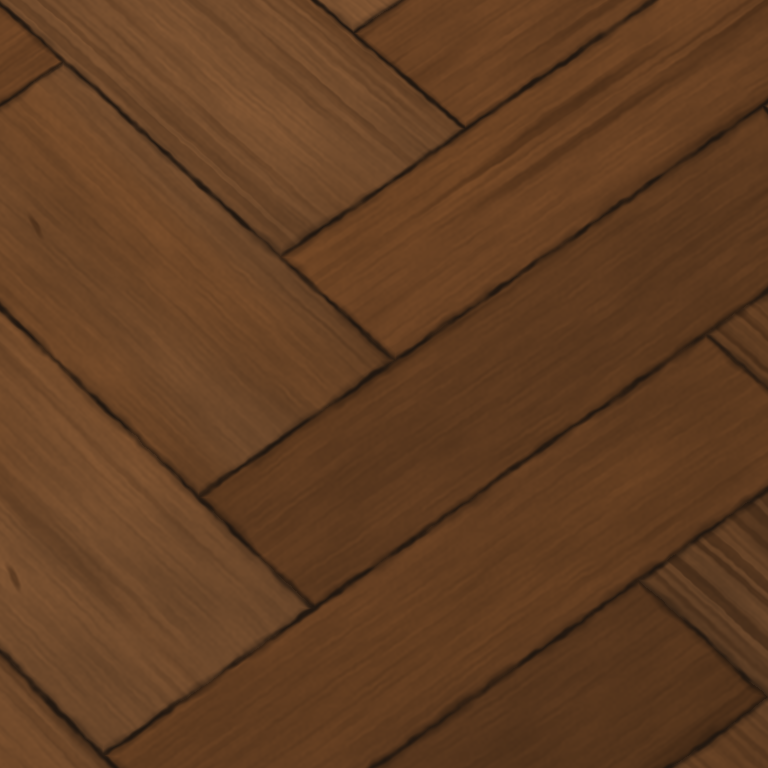
Write a Shadertoy shader that draws this texture.

```glsl
// Worn herringbone parquet of brown wood, seen at a slight angle.

const float PLANK_LENGTH = 3.0;                // in plank widths
const vec2 CELL_SIZE = vec2(0.305, 0.20);      // size of one lattice cell on the canvas
const vec3 U_LINE = vec3(2.42, 2.68, -2.669);  // lattice axes: x, y, offset
const vec3 V_LINE = vec3(3.108, -4.53, 1.88);
const vec3 U_DEPTH = vec3(0.0, -0.1536, 1.1536);
const vec3 V_DEPTH = vec3(0.046, -0.1075, 1.1075);
const float SEAM_HALF_WIDTH = 0.0013;
const float SEAM_SOFTNESS = 0.0024;
const float SEAM_SHADE_WIDTH = 0.011;
const float SEAM_WOBBLE = 0.0040;
const float SEAM_JAG = 0.0022;
const vec3 PALE_WOOD = vec3(0.446, 0.296, 0.176);
const vec3 WARM_WOOD = vec3(0.402, 0.250, 0.134);
const vec3 RED_WOOD = vec3(0.420, 0.260, 0.135);
const vec3 DARK_GRAIN = vec3(0.225, 0.132, 0.064);
const vec3 SEAM_COLOR = vec3(0.130, 0.090, 0.060);

float hash(vec2 p) {
    vec3 q = fract(vec3(p.xyx) * 0.1031);
    q += dot(q, q.yzx + 33.33);
    return fract((q.x + q.y) * q.z);
}

float noise(vec2 p) {
    vec2 i = floor(p), f = fract(p);
    f = f * f * (3.0 - 2.0 * f);
    return mix(mix(hash(i), hash(i + vec2(1, 0)), f.x),
               mix(hash(i + vec2(0, 1)), hash(i + vec2(1, 1)), f.x), f.y);
}

float fbm(vec2 p) {
    float sum = 0.0, weight = 0.5;
    for (int i = 0; i < 4; i++) {
        sum += weight * noise(p);
        p = p * 2.03 + 17.0;
        weight *= 0.5;
    }
    return sum;
}

// Finds the plank under a lattice point: x along it, y across it, in canvas units.
void herringbone(vec2 uv, out vec2 pos, out vec2 size, out vec2 id, out bool rising) {
    vec2 cell = floor(uv);
    float phase = mod(cell.x + cell.y, 2.0 * PLANK_LENGTH);
    rising = phase < PLANK_LENGTH;
    id = cell - (rising ? vec2(phase, 0.0) : vec2(0.0, phase - PLANK_LENGTH));
    pos = (uv - id) * CELL_SIZE;
    size = CELL_SIZE * (rising ? vec2(PLANK_LENGTH, 1.0) : vec2(1.0, PLANK_LENGTH));
    if (!rising) {
        pos = pos.yx;
        size = size.yx;
    }
}

vec3 woodColor(vec2 pos, vec2 size, vec2 id, bool rising) {
    float seed = hash(id + 40.0), tint = hash(id + 71.0);
    vec2 q = pos + 9.0 * vec2(seed, tint);
    q.y += 0.008 * noise(q * vec2(4.0, 7.0));

    // Base tone, with broad bands along the plank
    float redness = smoothstep(0.45, 0.8, noise(q * vec2(1.5, 9.0))) * 0.6;
    vec3 color = mix(rising ? WARM_WOOD : PALE_WOOD, RED_WOOD, redness);
    color *= 0.94 + 0.12 * tint;

    // Growth rings, fine fibres and stains
    float strength = mix(0.2, 0.5, seed * seed);
    float rings = noise(q * vec2(3.0, 145.0)) * smoothstep(0.3, 0.75, noise(q * vec2(1.2, 17.0)));
    color = mix(color, DARK_GRAIN, strength * smoothstep(0.25, 0.85, rings));
    color *= 0.94 + 0.12 * noise(q * vec2(18.0, 230.0));
    color *= 0.90 + 0.20 * fbm(q * vec2(6.0, 16.0));

    // Some planks carry a small dent
    vec2 dent = pos - size * vec2(0.2 + 0.6 * tint, 0.2 + 0.6 * seed);
    dent.y += 0.3 * dent.x;
    float mark = 1.0 - smoothstep(0.3, 1.2, length(dent / vec2(0.022, 0.005)));
    return mix(color, DARK_GRAIN, 0.5 * mark * step(0.65, hash(id + 13.0)));
}

void mainImage(out vec4 fragColor, in vec2 fragCoord) {
    vec2 p = fragCoord / iResolution.xy;
    float pixel = 1.0 / iResolution.y;

    // Perspective map from canvas to plank lattice, with uneven, jagged edges
    vec3 h = vec3(p, 1.0);
    vec2 uv = vec2(dot(U_LINE, h) / dot(U_DEPTH, h), dot(V_LINE, h) / dot(V_DEPTH, h));
    vec2 wobble = vec2(fbm(p * 23.0), fbm(p * 23.0 + 50.0)) - 0.47;
    vec2 jag = vec2(noise(p * 95.0 + 5.0), noise(p * 95.0 + 70.0)) - 0.5;
    uv += (SEAM_WOBBLE * wobble + SEAM_JAG * jag) / CELL_SIZE;

    vec2 pos, size, id;
    bool rising;
    herringbone(uv, pos, size, id, rising);
    vec3 color = woodColor(pos, size, id, rising);

    // Light falls off towards the lower right
    color *= mix(1.04, 0.84, smoothstep(0.3, 1.9, p.x + 1.0 - p.y));

    // Dirty seams that narrow and fade in places, with soft shading beside them
    vec2 border = min(pos, size - pos);
    float edge = min(border.x, border.y);
    float wear = noise(p * 38.0);
    float shade = 1.0 - smoothstep(0.0, SEAM_SHADE_WIDTH * (0.5 + wear), edge);
    color *= 1.0 - 0.30 * shade;
    float width = SEAM_HALF_WIDTH * (0.1 + 1.8 * noise(p * 45.0 + 8.0));
    float seam = 1.0 - smoothstep(width - pixel, width + pixel + SEAM_SOFTNESS, edge);
    float dirt = smoothstep(0.22, 0.62, fbm(p * 26.0 + 31.0));
    color = mix(color, SEAM_COLOR, seam * (0.3 + 0.7 * dirt));

    // Faint surface grit
    color *= 0.98 + 0.04 * noise(p * 210.0);
    fragColor = vec4(color, 1.0);
}
```
